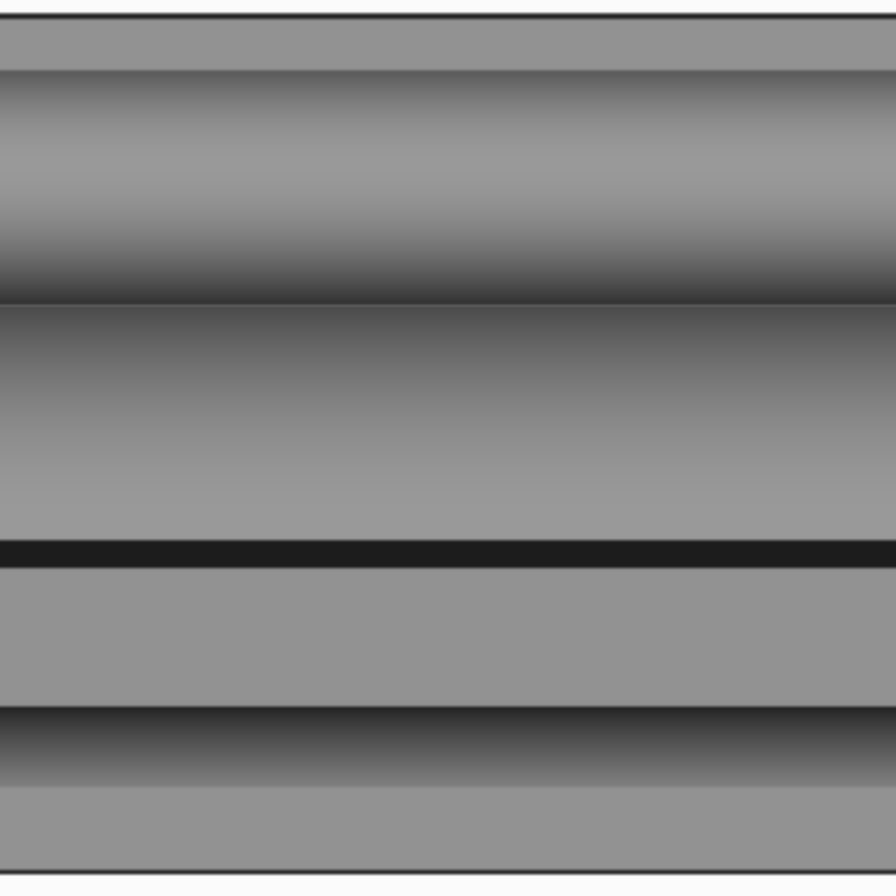
Write a Shadertoy shader that draws this texture map.

```glsl
#define SOFT 0.0030
#define WHITE 0.985
#define FLAT_GRAY 0.572
#define CREST 0.60
#define BLACK 0.11
#define LINE_DARK 0.13

// Soft step that turns on below the given depth
float below(float depth, float edge) {
    return smoothstep(edge - SOFT, edge + SOFT, depth);
}

float band(float depth, float top, float bottom) {
    return below(depth, top) - below(depth, bottom);
}

// Parabolic shading that falls from a crest to a dark rim
float curved(float depth, float crest, float rim, float rimShade) {
    float u = clamp((depth - crest) / (rim - crest), 0.0, 1.0);
    return mix(CREST, rimShade, u * u);
}

void mainImage(out vec4 fragColor, in vec2 fragCoord) {
    float depth = 1.0 - fragCoord.y / iResolution.y;

    // Flat panel between white margins
    float shade = mix(WHITE, FLAT_GRAY, band(depth, 0.0150, 0.9755));

    // Upper rounded molding
    float upper = depth < 0.182 ? curved(depth, 0.182, 0.080, 0.35)
                                : curved(depth, 0.182, 0.338, 0.20);
    shade = mix(shade, upper, band(depth, 0.0785, 0.3410));

    // Broad concave molding
    float lower = curved(depth, 0.580, 0.343, 0.295);
    shade = mix(shade, lower, band(depth, 0.3410, 0.6030));

    // Deep groove
    shade = mix(shade, BLACK, band(depth, 0.6030, 0.6340));

    // Cast shadow beneath the lower ledge
    float fade = clamp((depth - 0.791) / 0.087, 0.0, 1.0);
    float shadow = mix(0.14, 0.50, pow(fade, 0.82));
    shade = mix(shade, shadow, band(depth, 0.7885, 0.8785));

    // Thin outlines along the top and bottom
    shade = mix(shade, LINE_DARK, band(depth, 0.0153, 0.0212));
    shade = mix(shade, LINE_DARK, band(depth, 0.9710, 0.9755));

    fragColor = vec4(vec3(shade), 1.0);
}
```
